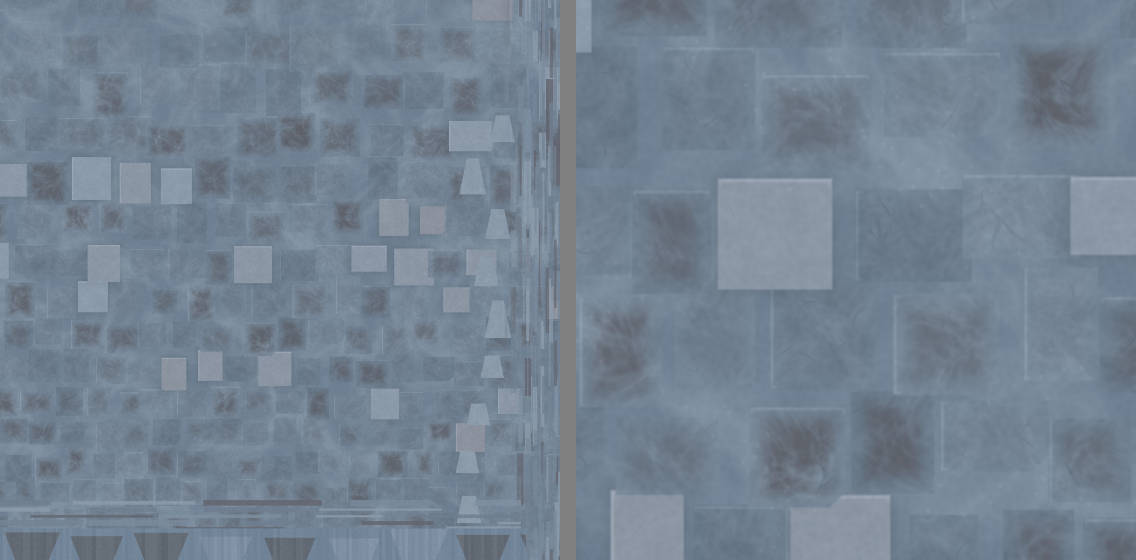
Left: the whole. Right: its middle third, enlarged.
This texture is drawn by a Shadertoy shader. Its source:

```glsl
float hash(vec2 p) {
    vec3 q = fract(p.xyx * 0.1031);
    q += dot(q, q.yzx + 33.33);
    return fract((q.x + q.y) * q.z);
}

// Distances to the nearest and second nearest cell points
vec2 cells(vec2 p) {
    vec2 nearest = vec2(9.0);
    for (int j = -1; j <= 1; j++)
    for (int i = -1; i <= 1; i++) {
        vec2 id = floor(p) + vec2(i, j);
        float d = length(id + vec2(hash(id), hash(id + 57.0)) - p);
        nearest = d < nearest.x ? vec2(d, nearest.x) : vec2(nearest.x, min(nearest.y, d));
    }
    return nearest;
}

float mottle(vec2 p) {
    p += 0.25 * sin(p.yx * 2.3 + 1.7 * sin(p * 1.4));
    return 0.45 * cells(p).x + 0.32 * cells(p * 2.3 + 5.0).x + 0.23 * cells(p * 5.1 + 9.0).x;
}

float box(vec2 p, vec2 halfSize) {
    vec2 d = abs(p) - halfSize;
    return length(max(d, 0.0)) + min(max(d.x, d.y), 0.0);
}

float cover(float d) { return smoothstep(0.001, -0.001, d); }

// Thin slats: x runs across them, y along them
vec4 slats(vec2 p, float pitch, float span) {
    float lane = floor(p.x / pitch);
    float s = p.y / span + 7.0 * hash(vec2(lane, 3.0));
    vec2 id = vec2(lane, floor(s));
    vec2 local = (vec2(fract(p.x / pitch), fract(s)) - 0.5) * vec2(pitch, span);
    float d = box(local, vec2(pitch * (0.12 + 0.4 * hash(id)), span * (0.2 + 0.3 * hash(id + 11.0))));
    float kind = hash(id + 23.0);
    vec3 tone = mix(vec3(0.43, 0.49, 0.56), vec3(0.50, 0.57, 0.64), hash(id + 31.0));
    tone = kind > 0.72 ? vec3(0.55, 0.61, 0.67) : kind < 0.2 ? vec3(0.39, 0.40, 0.44) : tone;
    return vec4(tone, 0.85 * cover(d));
}

void mainImage(out vec4 fragColor, in vec2 fragCoord) {
    vec2 uv = fragCoord / iResolution.xy;
    float cloud = mottle(uv * 9.0);
    float grime = mottle(uv * 38.0 + 4.0);
    float grain = cells(uv * 190.0).x - 0.5;
    vec2 bent = uv * 27.0 + 0.35 * sin(uv.yx * 61.0) + 0.15 * sin(uv.yx * 173.0);
    vec2 vein = cells(bent);
    float crack = smoothstep(0.06, 0.0, vein.y - vein.x) * smoothstep(0.4, 0.65, grime);

    // Clouded blue ground
    vec3 color = mix(vec3(0.43, 0.50, 0.57), vec3(0.51, 0.58, 0.64), smoothstep(0.2, 0.75, cloud));

    // Overlapping plates, growing larger towards the top
    float row = floor(log(1.0 + uv.y) / 0.045);
    for (int j = -1; j <= 1; j++)
    for (int i = -1; i <= 1; i++) {
        float r = row + float(j);
        float size = 0.045 * exp(0.045 * r);
        float rowY = size / 0.045 - 1.0;
        float shift = hash(vec2(r, 8.0));
        vec2 id = vec2(floor(uv.x / size + shift) + float(i), r);
        vec2 center = vec2(id.x + 0.5 - shift, 0.5) * size + vec2(0.0, rowY);
        center += (vec2(hash(id + 1.0), hash(id + 2.0)) - 0.5) * 0.3 * size;
        vec2 halfSize = size * (0.34 + 0.2 * vec2(hash(id + 3.0), hash(id + 4.0)));
        vec2 local = uv - center;
        float d = box(local, halfSize);
        // Some plates have a clipped corner
        float cut = (local.x - local.y - halfSize.x - halfSize.y) * 0.707 + 0.007;
        d = hash(id + 5.0) > 0.75 ? max(d, cut) : d;

        float kind = hash(id + 6.0);
        float paleShare = 0.02 + 0.17 * smoothstep(0.12, 0.38, rowY) * smoothstep(0.9, 0.65, rowY);
        bool pale = kind > 1.0 - paleShare;
        vec3 tone = mix(vec3(0.43, 0.495, 0.56), vec3(0.485, 0.55, 0.615), hash(id + 7.0));
        tone += (grime - 0.48) * 0.1 + (cloud - 0.48) * 0.08;
        float worn = kind < 0.4 ? 0.35 + 0.65 * hash(id + 9.0) : 0.12;
        float stain = smoothstep(0.0, 0.018, -d) * clamp(1.5 - 1.7 * grime, 0.0, 1.0);
        tone = mix(tone, vec3(0.355, 0.36, 0.39), worn * stain);
        tone -= 0.045 * crack * smoothstep(0.0, 0.012, -d);
        if (pale) {
            tone = mix(vec3(0.55, 0.61, 0.675), vec3(0.55, 0.575, 0.62), hash(id + 12.0));
            tone += (grime - 0.48) * 0.05 - 0.02 * crack;
            color *= 1.0 - 0.07 * exp(-max(d, 0.0) / 0.005);
        }
        // Bright bevel on one side
        float side = hash(id + 13.0) > 0.5 ? local.y / halfSize.y : -local.x / halfSize.x;
        float rim = smoothstep(0.002, 0.0, abs(d + 0.0015)) * smoothstep(0.8, 0.95, side);
        tone += 0.055 * rim * step(0.4, hash(id + 14.0));
        float solid = pale ? 1.0 : mix(0.88, 0.5, smoothstep(0.7, 0.95, rowY));
        color = mix(color, tone, cover(d) * solid);
    }

    // Pale tapered plates near the right side
    for (int k = 0; k < 9; k++) {
        float n = float(k);
        vec2 p = uv - vec2(0.81 + 0.09 * hash(vec2(n, 41.0)), 0.09 + 0.085 * n);
        float tall = 0.018 + 0.016 * hash(vec2(n, 43.0));
        float d = max(abs(p.y) - tall, (abs(p.x) - 0.017 + 0.2 * p.y) * 0.97);
        color = mix(color, vec3(0.55, 0.61, 0.67) + 0.06 * (grime - 0.48), cover(d));
    }

    // Upright slats at the right, level slats along the bottom
    vec4 upright = slats(uv, 0.013, 0.11);
    color = mix(color, upright.rgb, upright.a * smoothstep(0.885, 0.945, uv.x));
    upright = slats(uv + 0.37, 0.007, 0.16);
    color = mix(color, upright.rgb, 0.8 * upright.a * smoothstep(0.9, 0.96, uv.x));
    vec4 level = slats(uv.yx, 0.012, 0.23);
    color = mix(color, level.rgb, level.a * smoothstep(0.115, 0.105, uv.y) * step(uv.x, 0.93));

    // Streaked skirt with tapered patches
    float patchId = floor(uv.x / 0.115);
    float streak = hash(vec2(floor(uv.x * 170.0), 71.0)) - 0.5;
    vec3 skirt = vec3(0.45, 0.525, 0.60) + 0.035 * streak;
    float reach = 0.035 + 0.022 * hash(vec2(patchId, 73.0));
    float taper = abs(fract(uv.x / 0.115) - 0.5) * 0.115 - 0.03 - 0.4 * uv.y;
    float choice = hash(vec2(patchId, 79.0));
    vec3 patchTone = choice < 0.4 ? vec3(0.39, 0.42, 0.46) : vec3(0.49, 0.56, 0.63);
    skirt = mix(skirt, patchTone + 0.05 * streak, cover(max(taper, uv.y - reach)));
    color = mix(color, skirt, smoothstep(0.058, 0.055, uv.y) * step(uv.x, 0.94));

    // Fine grain and stray bright flecks
    color += 0.022 * grain + 0.025 * smoothstep(0.16, 0.04, cells(uv * 85.0).x) * step(0.5, cloud);
    fragColor = vec4(color, 1.0);
}
```
